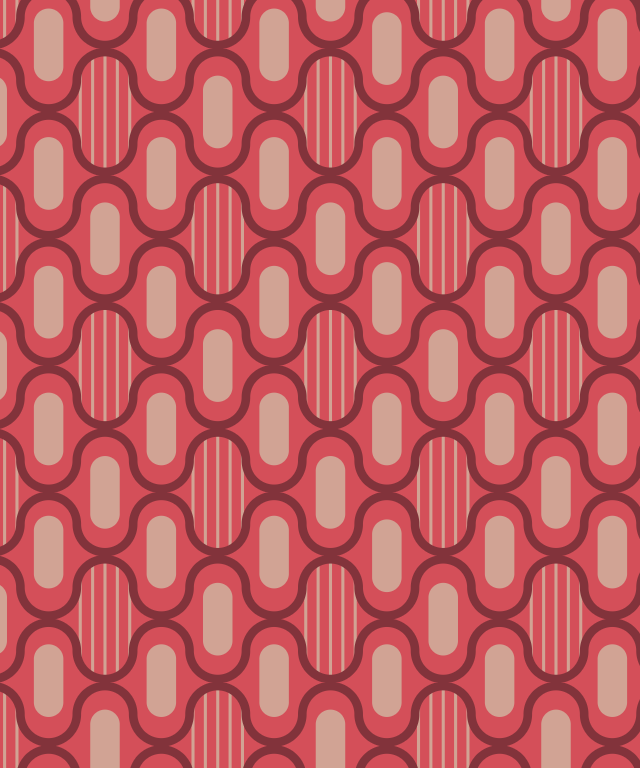
A WebGL 2 fragment shader for this pattern:

```glsl
#version 300 es
precision highp float;
// Retro ogee wallpaper: mirrored waves of quarter-circle arcs enclose two
// interlocking lattices of cells. Cells hold a pill, except for a checkerboard
// of striped ones in the first lattice. Lengths are in canvas heights.

uniform vec2 u_resolution;
out vec4 fragColor;

const vec3 RED   = vec3(0.83, 0.31, 0.35);
const vec3 CREAM = vec3(0.82, 0.64, 0.58);
const vec3 WINE  = vec3(0.51, 0.20, 0.23);

const vec2  PITCH  = vec2(0.14681, 0.1651);  // repeat across and up
const vec2  ORIGIN = vec2(0.1367, 0.8542);   // centre of a striped cell
const float WAVE_HALF_WIDTH   = 0.0056;
const float PILL_RADIUS       = 0.0192;
const float PILL_HALF_STEM    = 0.0281;
const float STRIPE_PITCH      = 0.0161;
const float STRIPE_HALF_WIDTH = 0.0020;
const float STRIPES_PER_SIDE  = 2.0;
const float LARGE_LIFT = 0.0048;             // hand-set offsets of some pills
const float SMALL_LIFT = 0.0025;

// Coverage of a shape from its signed distance, one pixel soft.
float coverage(float dist) {
    return clamp(0.5 - dist * u_resolution.y, 0.0, 1.0);
}

// Signed distance to the wave line: negative inside cells of the first lattice.
float waveDistance(vec2 p) {
    vec2 q = abs(p - PITCH * round(p / PITCH));
    float radius = PITCH.x * 0.25;
    float bend = PITCH.y * 0.25;
    return q.y > bend
        ? length(q - vec2(0.0, bend)) - radius
        : radius - length(q - vec2(PITCH.x * 0.5, bend));
}

float pillDistance(vec2 p) {
    p.y -= clamp(p.y, -PILL_HALF_STEM, PILL_HALF_STEM);
    return length(p) - PILL_RADIUS;
}

float stripeDistance(float x) {
    float index = clamp(round(x / STRIPE_PITCH), -STRIPES_PER_SIDE, STRIPES_PER_SIDE);
    return abs(x - index * STRIPE_PITCH) - STRIPE_HALF_WIDTH;
}

// Small upward shift of second-lattice pills, repeating every four cells.
float pillLift(vec2 cell) {
    float row = mod(-cell.y, 4.0);
    float liftedRow = mod(cell.x, 4.0) == 2.0 ? 2.0 : 0.0;
    if (row == liftedRow) return LARGE_LIFT;
    return row == 1.0 ? SMALL_LIFT : 0.0;
}

void main() {
    vec2 p = gl_FragCoord.xy / u_resolution.y - ORIGIN;
    float wave = waveDistance(p);

    // Pick the lattice that owns this point, then its nearest cell.
    bool firstLattice = wave < 0.0;
    if (!firstLattice) p -= PITCH * 0.5;
    vec2 cell = round(p / PITCH);
    vec2 local = p - cell * PITCH;

    // Cell filling.
    bool striped = firstLattice && mod(cell.x + cell.y, 2.0) == 0.0;
    float lift = firstLattice ? 0.0 : pillLift(cell);
    float motif = striped ? stripeDistance(local.x)
                          : pillDistance(local - vec2(0.0, lift));

    // Outlines cover the ends of the stripes.
    vec3 color = mix(RED, CREAM, coverage(motif));
    color = mix(color, WINE, coverage(abs(wave) - WAVE_HALF_WIDTH));
    fragColor = vec4(color, 1.0);
}
```
